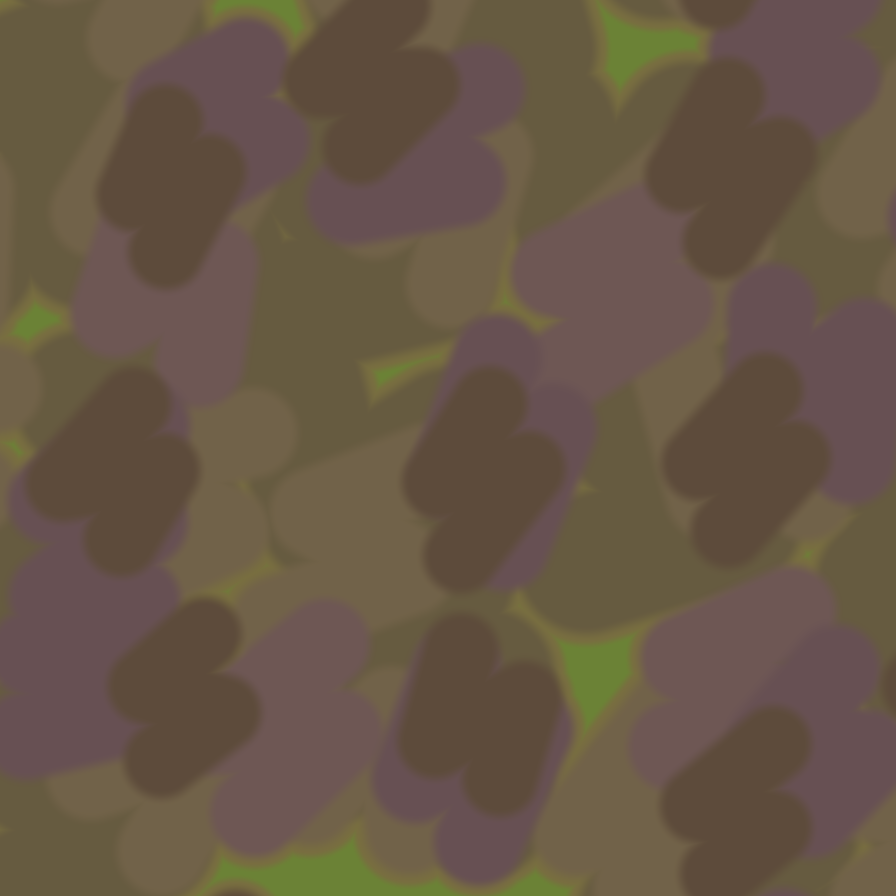
Write a three.js fragment shader that draws this pattern.

```glsl
// Woodland camouflage of soft zigzag brush strokes. Each layer scatters round-capped
// zigzags on a jittered grid; the layers are painted from olive up to dark brown.
// Gaps that no stroke reaches show bright green with a narrow mustard rim.

#define SOFTNESS 0.009      // half width of a painted edge
#define RIM_START 0.007     // distance from a stroke where the rim begins to turn green
#define RIM_END 0.018       // distance from a stroke where full green is reached
#define JITTER 0.5          // scatter of the strokes inside their grid cells
#define JOINT_WOBBLE 0.35   // irregularity of the zigzag joints
#define STROKE_AXIS -1.05   // mean direction in which a zigzag advances

const vec3 GREEN = vec3(0.42, 0.51, 0.21);
const vec3 MUSTARD = vec3(0.47, 0.43, 0.25);
const vec3 OLIVE = vec3(0.40, 0.355, 0.25);
const vec3 TAN = vec3(0.445, 0.385, 0.285);
const vec3 FADED_PURPLE = vec3(0.43, 0.34, 0.33);
const vec3 PURPLE = vec3(0.405, 0.315, 0.325);
const vec3 BROWN = vec3(0.365, 0.295, 0.23);

varying vec2 vUv;

vec3 hash3(vec3 p) {
  p = fract(p * vec3(0.1031, 0.1030, 0.0973));
  p += dot(p, p.yxz + 33.33);
  return fract((p.xxy + p.yxx) * p.zyx);
}

float segmentDistance(vec2 p, vec2 a, vec2 b) {
  vec2 pa = p - a;
  vec2 ba = b - a;
  return length(pa - ba * clamp(dot(pa, ba) / dot(ba, ba), 0.0, 1.0));
}

// Distance to one zigzag centred on the origin; size = (advance, half swing, radius).
float zigzag(vec2 p, vec3 size, float turn, vec3 key) {
  float angle = STROKE_AXIS + turn;
  vec2 axis = vec2(cos(angle), sin(angle));
  vec2 swing = vec2(-axis.y, axis.x);
  float nearest = 1.0;
  vec2 previous = vec2(0.0);
  for (int i = 0; i < 4; i++) {
    float n = float(i);
    vec2 wobble = (hash3(key + 17.0 * (n + 1.0)).xy - 0.5) * JOINT_WOBBLE;
    float side = 1.0 - 2.0 * mod(n, 2.0);
    vec2 joint = axis * size.x * (n - 1.5 + wobble.x)
               + swing * size.y * (side + 2.0 * wobble.y);
    if (i > 0) nearest = min(nearest, segmentDistance(p, previous, joint));
    previous = joint;
  }
  return nearest - size.z;
}

// Distance to a whole layer of strokes scattered on a grid of the given cell width.
float strokeLayer(vec2 p, float cell, vec3 size, float turnRange, float seed) {
  vec2 home = floor(p / cell);
  float nearest = 1.0;
  for (int y = -1; y <= 1; y++) {
    for (int x = -1; x <= 1; x++) {
      vec2 id = home + vec2(float(x), float(y));
      vec3 key = vec3(id + 50.0, seed);
      vec3 rnd = hash3(key);
      vec2 center = (id + 0.5 + (rnd.xy - 0.5) * JITTER) * cell;
      float turn = (rnd.z - 0.5) * 2.0 * turnRange;
      nearest = min(nearest, zigzag(p - center, size, turn, key));
    }
  }
  return nearest;
}

vec3 paint(vec3 under, vec3 ink, float d) {
  return mix(ink, under, smoothstep(-SOFTNESS, SOFTNESS, d));
}

void main() {
  vec2 p = vUv;

  // Stroke layers, lowest first
  float olive = strokeLayer(p, 0.30, vec3(0.080, 0.070, 0.078), 1.2, 11.0);
  float tan1 = strokeLayer(p, 0.31, vec3(0.058, 0.068, 0.050), 0.9, 23.0);
  float faded = strokeLayer(p, 0.53, vec3(0.050, 0.058, 0.050), 0.8, 37.0);
  float purple = strokeLayer(p, 0.34, vec3(0.050, 0.056, 0.050), 0.8, 41.0);
  float brown = strokeLayer(p, 0.335, vec3(0.042, 0.046, 0.042), 0.35, 59.0);

  // Uncovered ground: green, rimmed wherever a stroke is close
  float gap = min(min(min(olive, tan1), min(faded, purple)), brown);
  vec3 color = mix(MUSTARD, GREEN, smoothstep(RIM_START, RIM_END, gap));

  color = paint(color, OLIVE, olive);
  color = paint(color, TAN, tan1);
  color = paint(color, FADED_PURPLE, faded);
  color = paint(color, PURPLE, purple);
  color = paint(color, BROWN, brown);
  gl_FragColor = vec4(color, 1.0);
}
```
